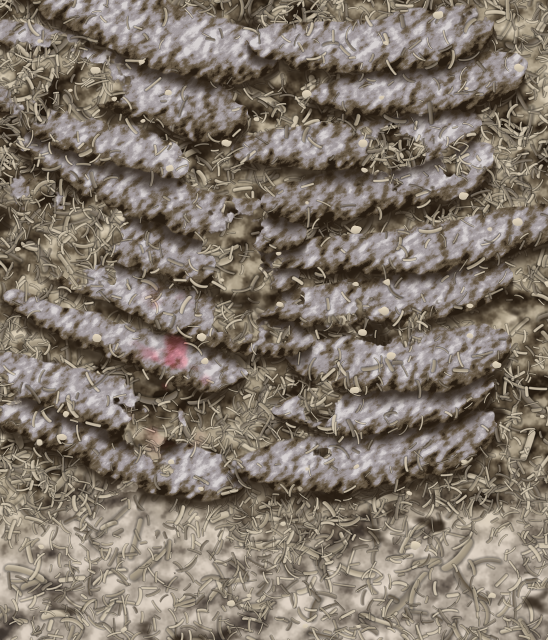
Give the GLSL for this texture, as a Shadertoy shader.

```glsl
// Overlapping leathery brown-grey folds bedded in matted straw, mud and dark hollows.

const vec3 HOLLOW = vec3(0.15, 0.11, 0.07);
const vec3 UMBER = vec3(0.37, 0.32, 0.25);
const vec3 TAUPE = vec3(0.51, 0.47, 0.42);
const vec3 STRAW = vec3(0.67, 0.62, 0.53);
const vec3 CREAM = vec3(0.85, 0.80, 0.71);
const vec3 LAVENDER = vec3(0.63, 0.60, 0.61);
const vec3 GLOSS = vec3(0.84, 0.82, 0.82);
const vec3 STAIN = vec3(0.72, 0.32, 0.38);

float hash(vec2 p) {
    vec3 q = fract(p.xyx * 0.1031);
    q += dot(q, q.yzx + 33.33);
    return fract((q.x + q.y) * q.z);
}

float noise(vec2 p) {
    vec2 i = floor(p), f = fract(p);
    f = f * f * (3.0 - 2.0 * f);
    return mix(mix(hash(i), hash(i + vec2(1, 0)), f.x),
               mix(hash(i + vec2(0, 1)), hash(i + vec2(1, 1)), f.x), f.y);
}

float fbm(vec2 p) {
    float sum = 0.0, amp = 0.5;
    for (int i = 0; i < 4; i++) {
        sum += amp * noise(p);
        p = mat2(1.6, 1.2, -1.2, 1.6) * p + 7.3;
        amp *= 0.5;
    }
    return sum / 0.9375;
}

// Height difference towards a light at the upper left
float relief(vec2 p, float reach) {
    return fbm(p) - fbm(p + reach * vec2(-0.5, 0.85));
}

vec3 ramp(vec3 a, vec3 b, vec3 c, vec3 d, float t) {
    vec3 col = mix(a, b, smoothstep(0.0, 0.35, t));
    col = mix(col, c, smoothstep(0.3, 0.65, t));
    return mix(col, d, smoothstep(0.62, 1.0, t));
}

// One layer of short bent stalks, one per cell, thinned by clumps
vec3 addStalks(vec3 col, vec2 p, float scale, float cover, float seed) {
    vec2 g = p * scale, cell = floor(g);
    float soft = 0.8 * scale / iResolution.y;
    for (int k = 0; k < 9; k++) {
        vec2 id = cell + vec2(k % 3 - 1, k / 3 - 1);
        vec2 key = id + seed;
        float clump = noise(id / scale * 11.0 + 3.7);
        if (hash(key + 51.3) > cover * (0.3 + 1.4 * clump)) continue;
        vec2 q = g - id - vec2(hash(key), hash(key + 17.1));
        float angle = 6.2832 * hash(key + 29.7);
        q = mat2(cos(angle), sin(angle), -sin(angle), cos(angle)) * q;
        q.y += (hash(key + 5.9) - 0.5) * q.x * q.x;
        float halfLength = mix(0.2, 0.7, hash(key + 83.1));
        float width = mix(0.04, 0.13, hash(key + 71.9));
        float d = length(vec2(max(abs(q.x) - halfLength, 0.0), q.y)) - width;
        float shade = hash(key + 37.3) + 0.25 * q.y / width;
        vec3 tint = ramp(UMBER, TAUPE, STRAW, CREAM, 0.2 + 0.85 * shade);
        col *= 1.0 - 0.3 * smoothstep(0.12, 0.0, d);
        col = mix(col, tint, 0.9 * smoothstep(soft, -soft, d));
    }
    return col;
}

// Pale rounded chips
vec3 addChips(vec3 col, vec2 p, float scale, float cover) {
    vec2 g = p * scale, id = floor(g);
    vec2 q = fract(g) - 0.3 - 0.4 * vec2(hash(id + 2.1), hash(id + 8.4));
    float radius = mix(0.06, 0.2, hash(id + 4.2)) * step(hash(id + 60.0), cover);
    float d = length(q * vec2(1.0, 1.3)) + 0.09 * (noise(g * 7.0) - 0.5) - radius;
    return mix(col, CREAM * (0.98 + 0.6 * q.y), smoothstep(0.03, -0.03, d) * step(0.01, radius));
}

// Straw bed, turning to smoother mud near the bottom
vec3 litter(vec2 p) {
    float mud = smoothstep(0.32, 0.12, p.y + 0.25 * (fbm(p * 6.0) - 0.5));
    float tone = 0.15 + 0.95 * (fbm(p * 13.0) - 0.22) + 1.1 * relief(p * 38.0, 0.6);
    vec3 col = ramp(HOLLOW, UMBER, STRAW, CREAM, tone + 0.17 * mud);
    col = mix(col, LAVENDER * (0.85 + 0.6 * tone), 0.35 * mud);
    for (int i = 0; i < 4; i++) {
        float layer = float(i);
        col = addStalks(col, p, 22.0 + 13.0 * layer, 0.72 - 0.36 * mud, 13.0 * layer);
    }
    float pit = smoothstep(0.35, 0.22, fbm(p * vec2(12.0, 17.0) + 40.0));
    return mix(col, HOLLOW, 0.85 * pit);
}

// One tapered, bent fold with a cast shadow below it
vec3 addFold(vec3 col, vec2 p, vec2 centre, vec2 size, float slope, float skin, float exposed) {
    vec2 q = p - centre;
    float u = q.x / size.x;
    float rise = q.y - slope * q.x - 0.45 * q.x * q.x;
    float thick = size.y * sqrt(max(1.0 - u * u * u * u, 0.0)) * (1.0 + 0.2 * u);
    float beyond = max(abs(u) - 1.0, 0.0) * size.x;
    float shadow = smoothstep(-0.012, 0.012, thick - abs(rise + 0.014) - beyond);
    col = mix(col, HOLLOW, 0.8 * shadow * exposed);
    float v = rise / max(thick, 0.002);
    float light = smoothstep(-1.15, -0.1, v) * (1.0 - 0.3 * smoothstep(0.35, 1.0, v));
    vec3 hide = ramp(HOLLOW, UMBER * 1.1, LAVENDER, GLOSS, 0.08 + 0.56 * light + skin);
    float mask = smoothstep(-0.001, 0.003, thick - abs(rise) - beyond);
    return mix(col, hide, mask * exposed);
}

void mainImage(out vec4 fragColor, in vec2 fragCoord) {
    vec2 p = fragCoord / iResolution.y;
    vec3 col = litter(p);

    // Fine creases across the folds, and ragged places where straw covers them
    vec2 grain = mat2(0.8, -0.6, 0.6, 0.8) * p * vec2(60.0, 95.0);
    float skin = 1.0 * relief(grain, 0.7) + 0.55 * (fbm(p * 16.0) - 0.5);
    float patches = noise(p * 8.0 + 21.0) * 0.6 + fbm(p * 34.0) * 0.4;
    float limit = mix(0.47, 0.27, smoothstep(0.1, 0.55, p.x));
    float exposed = smoothstep(limit - 0.015, limit + 0.02, patches);
    vec2 warped = p + 0.028 * (vec2(fbm(p * 9.0), fbm(p * 9.0 + 31.0)) - 0.5);
    warped += 0.008 * (noise(p * 70.0) - 0.5);

    // Rows from bottom to top, each overlapping the one below
    for (int i = 0; i < 18; i++) {
        float row = float(i / 2), side = float(i % 2);
        vec2 key = vec2(row, side * 9.0 + 4.0);
        vec2 jitter = vec2(hash(key), hash(key + 3.3)) - 0.5;
        vec2 centre = vec2(mix(0.18, 0.62, side), 0.28 + 0.083 * row) + jitter * vec2(0.14, 0.035);
        vec2 size = vec2(mix(0.15, 0.27, hash(key + 6.1)), mix(0.032, 0.05, hash(key + 7.7)));
        float slope = mix(-0.4, 0.12, side) + 0.2 * jitter.y;
        col = addFold(col, warped, centre, size, slope, skin, exposed);
    }

    // Loose stalks, chips and a faint pink stain on top
    col = addStalks(col, p, 42.0, 0.16, 91.0);
    col = addStalks(col, p, 64.0, 0.2, 137.0);
    col = addChips(col, p, 24.0, 0.13);
    float stain = smoothstep(0.14, 0.0, length((p - vec2(0.27, 0.42)) * vec2(1.6, 0.8)));
    col = mix(col, STAIN * (0.4 + col), 0.6 * stain * smoothstep(0.5, 0.7, fbm(p * 22.0)));
    fragColor = vec4(clamp(col, 0.0, 1.0), 1.0);
}
```
